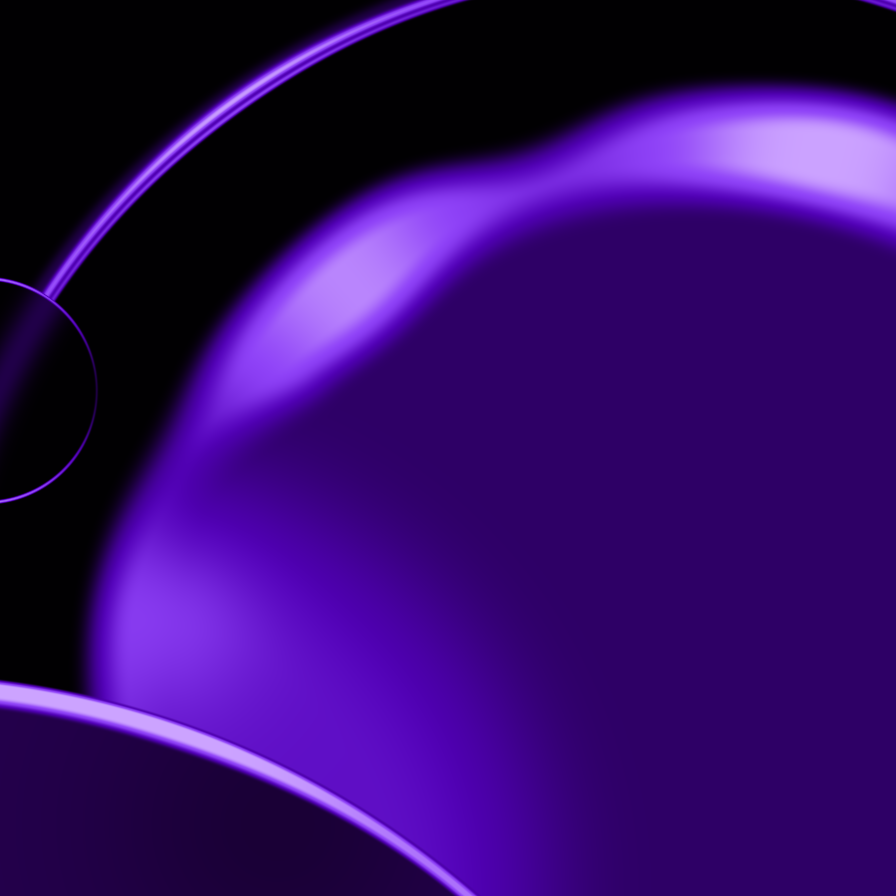
This background is drawn by a three.js fragment shader. Its source:

```glsl
// Glowing violet blob with a bright curved rim, glass arcs and a dark disc on black.
varying vec2 vUv;

const vec3 BLACK  = vec3(0.003, 0.0, 0.006);
const vec3 DEEP   = vec3(0.18, 0.0, 0.40);
const vec3 VIOLET = vec3(0.32, 0.0, 0.72);
const vec3 LILAC  = vec3(0.56, 0.26, 0.97);
const vec3 PALE   = vec3(0.80, 0.64, 1.0);

// Smooth bell of height 1 around a centre
float bump(float x, float centre, float width) {
  float t = (x - centre) / width;
  return exp(-t * t);
}

// Falls from 1 below lo to 0 above hi
float fade(float lo, float hi, float x) {
  return 1.0 - smoothstep(lo, hi, x);
}

// Light of strength v laid over a base colour
vec3 glow(vec3 base, float v) {
  vec3 color = mix(base, VIOLET, smoothstep(0.0, 0.4, v));
  color = mix(color, LILAC, smoothstep(0.3, 0.7, v));
  return mix(color, PALE, smoothstep(0.65, 1.0, v));
}

// Large soft blob with a rim that swells and thins by angle
vec3 blob(vec3 base, vec2 p, vec2 centre) {
  vec2 q = p - centre;
  float r = length(q);
  float a = atan(-q.x, q.y); // 0 is up, grows to the left

  float outer = 0.673 + 0.020 * bump(a, -0.35, 0.25) - 0.034 * bump(a, 0.31, 0.17)
              - 0.008 * bump(a, 1.10, 0.12) + 0.009 * bump(a, 1.41, 0.20);
  float inner = 0.555 - 0.022 * bump(a, 0.71, 0.20) + 0.060 * smoothstep(0.88, 1.23, a);
  float inside = fade(outer - 0.045, outer + 0.03, r);

  float strength = 0.45 - 0.33 * smoothstep(0.88, 1.28, a)
                 + 0.53 * bump(a, -0.22, 0.32) + 0.42 * bump(a, 0.70, 0.28);
  float rim = strength * inside * smoothstep(inner - 0.03, inner + 0.05, r);

  // Wide haze in the lower left with a brighter core
  float haze = 0.42 * fade(0.30, 0.64, distance(p, vec2(0.13, 0.0)));
  haze += 0.17 * bump(distance(p, vec2(0.182, 0.31)), 0.0, 0.11);

  return glow(mix(base, DEEP, inside), rim + haze * inside * (1.0 - rim));
}

// Thin arc of two strands with a faint outer halo
float arcLight(float d, float taper) {
  float strands = 0.85 * bump(d, 0.001, 0.006 * taper) + 0.6 * bump(d, -0.010 * taper, 0.003);
  return strands * taper + 0.16 * bump(d, 0.010, 0.012);
}

// Small lens: blurs the arc behind it and carries a hairline edge
vec3 lens(vec3 base, vec2 p, vec2 centre, float radius, float arcDistance) {
  vec2 q = p - centre;
  float r = length(q);
  float cover = fade(radius - 0.001, radius + 0.001, r);
  vec3 color = mix(base, glow(BLACK, 0.17 * bump(arcDistance, -0.004, 0.03)), cover);
  float slope = q.y / max(r, 0.001);
  float edge = bump(r, radius, 0.0018) * (0.16 + 0.65 * slope * slope);
  return glow(color, edge);
}

// Dark disc with a pale rim that narrows to the right
vec3 disc(vec3 base, vec2 p, vec2 centre, float radius) {
  float depth = radius - distance(p, centre);
  float shade = bump(distance(p, vec2(0.31, 0.08)), 0.0, 0.2);
  vec3 body = mix(vec3(0.14, 0.0, 0.30), vec3(0.10, 0.0, 0.21), shade);
  vec3 color = mix(base, body, smoothstep(-0.003, 0.004, depth));
  float width = mix(0.026, 0.015, smoothstep(0.15, 0.52, p.x));
  float rim = smoothstep(-0.004, 0.006, depth) * fade(width * 0.6, width * 1.35, depth);
  return glow(color, rim * mix(1.0, 0.82, smoothstep(0.2, 0.5, p.x)));
}

void main() {
  vec2 p = vUv;
  vec3 color = blob(BLACK, p, vec2(0.781, 0.219));

  // Upper left arc, thickest near its middle
  float arcDistance = distance(p, vec2(0.740, 0.216)) - 0.8235;
  float taper = 0.7 + 0.3 * bump(p.x, 0.26, 0.15);
  color = glow(color, arcLight(arcDistance, taper) * smoothstep(0.5, 0.6, p.y));

  color = lens(color, p, vec2(-0.017, 0.564), 0.125, arcDistance);
  color = disc(color, p, vec2(-0.122, -0.748), 0.995);
  gl_FragColor = vec4(color, 1.0);
}
```
